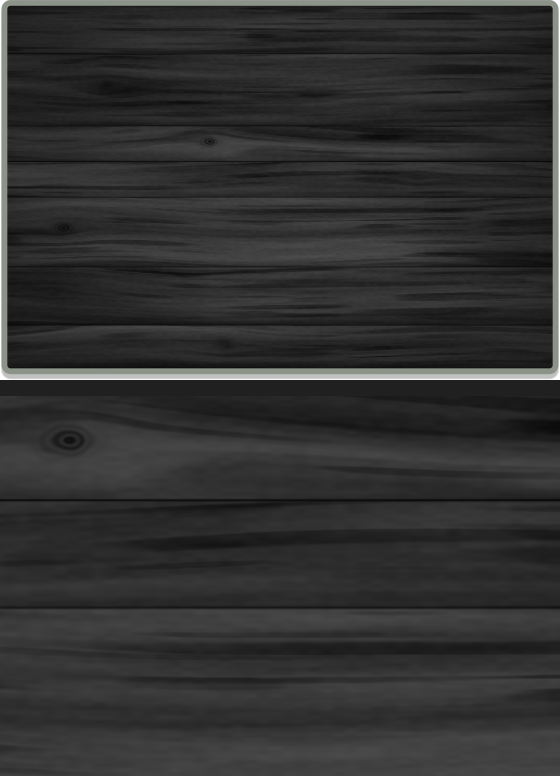
Top: the whole. Bottom: its middle third, enlarged.
This texture is drawn by a Shadertoy shader. Its source:

```glsl
const int BOARDS = 7;
// Board edges from top to bottom, in canvas heights
const float EDGES[8] = float[](0.985, 0.858, 0.669, 0.575, 0.481, 0.297, 0.144, 0.031);
// Knot of each board: place along the width, and strength
const float KNOT_X[7] = float[](0.68, 0.19, 0.374, 0.745, 0.113, 0.098, 0.40);
const float KNOT_DEPTH[7] = float[](0.0, 0.6, 1.0, 0.2, 0.9, 0.25, 0.5);

const vec3 PAGE = vec3(1.0);
const vec3 SHADOW = vec3(0.75, 0.76, 0.75);
const vec3 FRAME = vec3(0.55, 0.58, 0.54);
const float FRAME_WIDTH = 0.0153;
const float CORNER = 0.024;

float hash(vec2 p) {
    vec3 q = fract(p.xyx * 0.1031);
    q += dot(q, q.yzx + 33.33);
    return fract((q.x + q.y) * q.z);
}

float noise(vec2 p) {
    vec2 cell = floor(p), f = fract(p);
    f = f * f * (3.0 - 2.0 * f);
    float low = mix(hash(cell), hash(cell + vec2(1, 0)), f.x);
    float high = mix(hash(cell + vec2(0, 1)), hash(cell + vec2(1, 1)), f.x);
    return mix(low, high, f.y);
}

float fbm(vec2 p) {
    float sum = 0.0, weight = 0.5;
    for (int i = 0; i < 4; i++) {
        sum += weight * noise(p);
        p = p * 2.1 + 17.3;
        weight *= 0.55;
    }
    return sum / 1.01;
}

float roundedBox(vec2 p, vec2 halfSize, float radius) {
    vec2 q = abs(p) - halfSize + radius;
    return length(max(q, 0.0)) + min(max(q.x, q.y), 0.0) - radius;
}

float coverage(float dist, float blur) {
    return 1.0 - smoothstep(-blur, blur, dist);
}

// Bends the grain height around a knot
float bendGrain(vec2 d, float size) {
    float r2 = dot(d * vec2(0.45, 1.0), d * vec2(0.45, 1.0));
    return d.y * r2 / (r2 + size * size);
}

float boardTone(vec2 p, float top, float bottom, vec2 knot, float depth, float seed, float pixel) {
    vec2 d = p - knot;
    float sway = 0.035 * (noise(vec2(p.x * 2.2 + seed, p.y * 5.0 + seed)) - 0.5);
    float y = bendGrain(d, 0.028 * sqrt(depth)) + sway + seed;

    // Long streaks, broad stains and fine dark pores
    float streak = fbm(vec2(p.x * 1.6 + seed, y * 32.0));
    float stain = noise(vec2(p.x * 1.7 + seed, y * 9.0 + 5.0));
    float tone = 0.188 + 0.22 * (streak - 0.5) + 0.05 * (stain - 0.5);
    float pore = smoothstep(0.62, 0.88, noise(vec2(p.x * 6.0, y * 150.0)));
    float crack = smoothstep(0.7, 0.85, noise(vec2(p.x * 2.6 + 9.0, y * 75.0)));
    tone *= 1.0 - 0.4 * pore * noise(vec2(p.x * 4.0, y * 20.0)) - 0.3 * crack;
    tone += 0.022 * (noise(p * vec2(90.0, 260.0)) - 0.5);

    // Knot core with rough rings
    float r = length(d * vec2(0.65, 1.0)) + 0.006 * (noise(p * 70.0) - 0.5);
    float rings = 0.5 + 0.5 * cos(r * 900.0);
    float core = exp(-r * r / 0.00016);
    tone *= 1.0 - depth * core * (0.35 + 0.4 * rings);

    // Shade gathered along the lower edge, then the seam itself
    float shade = exp(-(p.y - bottom) / 0.012) * noise(vec2(p.x * 2.5 + seed, seed));
    tone *= 1.0 - 0.65 * shade;
    float seamDist = min(p.y - bottom, top - p.y);
    float seam = coverage(seamDist - 0.0012, max(pixel, 0.0012));
    return tone * (1.0 - seam * (0.35 + 0.4 * hash(vec2(floor(seed), 3.0))));
}

float woodTone(vec2 p, float aspect, float pixel) {
    int board = 0;
    for (int i = 1; i < BOARDS; i++) {
        if (p.y < EDGES[i]) board = i;
    }
    float top = EDGES[board], bottom = EDGES[board + 1];
    vec2 knot = vec2(KNOT_X[board] * aspect, mix(bottom, top, 0.56));
    float tone = boardTone(p, top, bottom, knot, KNOT_DEPTH[board], float(board) * 7.37 + 2.0, pixel);

    // Darker towards the canvas edges
    vec2 q = vec2(p.x / aspect, p.y) * 2.0 - 1.0;
    return tone * (1.16 - dot(q * q, vec2(0.3, 0.25)));
}

void mainImage(out vec4 fragColor, in vec2 fragCoord) {
    float pixel = 1.0 / iResolution.y;
    float aspect = iResolution.x * pixel;
    vec2 p = fragCoord * pixel;
    vec2 center = vec2(0.5 * aspect, 0.5077);
    vec2 halfSize = vec2(0.5 * aspect - 0.004, 0.4923);

    // Page, drop shadow, frame, then boards
    float outer = roundedBox(p - center, halfSize, CORNER);
    float drop = roundedBox(p - center + vec2(0.0, 0.0125), halfSize, CORNER);
    vec3 color = mix(PAGE, SHADOW, coverage(drop, 0.003));
    color = mix(color, FRAME, coverage(outer, 0.7 * pixel));
    vec3 wood = vec3(max(woodTone(p, aspect, pixel), 0.02));
    color = mix(color, wood, coverage(outer + FRAME_WIDTH, 0.7 * pixel));
    fragColor = vec4(color, 1.0);
}
```
